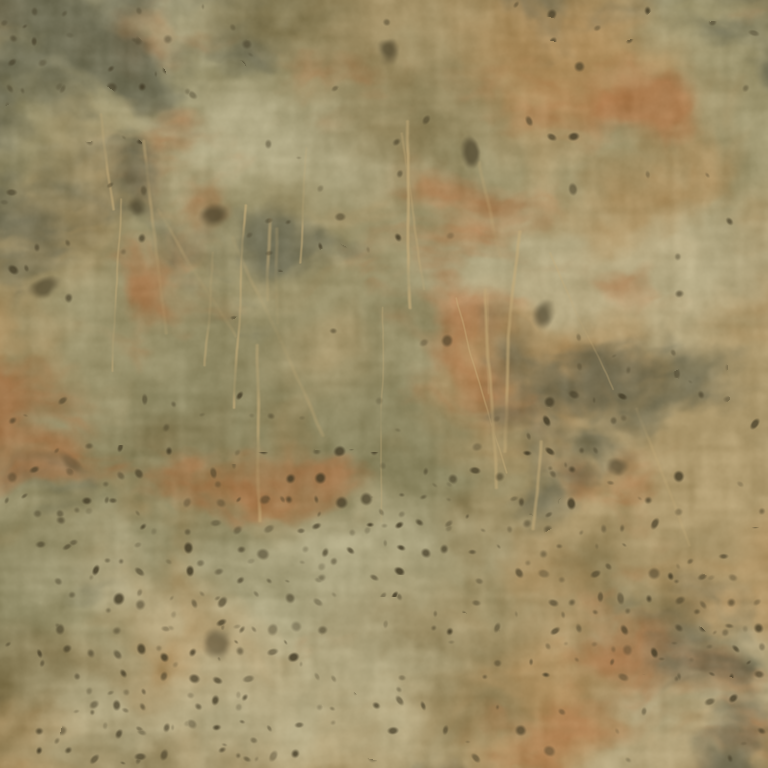
Give the GLSL for this texture, as a Shadertoy shader.

```glsl
// Weathered, stained plaster: cloudy olive, tan and sage patches with rust and
// slate stains. Layered value noise makes the clouds, jittered grids scatter the
// dark pits, and a loop of soft line segments draws the pale scratches.

const vec3 OLIVE = vec3(0.49, 0.44, 0.29);
const vec3 TAN   = vec3(0.68, 0.60, 0.43);
const vec3 OCHRE = vec3(0.70, 0.55, 0.35);
const vec3 SAGE  = vec3(0.58, 0.57, 0.43);
const vec3 PALE  = vec3(0.73, 0.70, 0.56);
const vec3 RUST  = vec3(0.68, 0.43, 0.25);
const vec3 SLATE = vec3(0.37, 0.37, 0.29);
const vec3 PIT   = vec3(0.25, 0.22, 0.14);
const vec3 SCRATCH = vec3(0.77, 0.67, 0.47);
const int SCRATCH_COUNT = 22;

float hash(vec2 p) {
    return fract(sin(dot(p, vec2(127.1, 311.7))) * 43758.5453);
}

float noise(vec2 p) {
    vec2 cell = floor(p);
    vec2 f = fract(p);
    f = f * f * (3.0 - 2.0 * f);
    float low = mix(hash(cell), hash(cell + vec2(1.0, 0.0)), f.x);
    float high = mix(hash(cell + vec2(0.0, 1.0)), hash(cell + 1.0), f.x);
    return mix(low, high, f.y);
}

float fbm(vec2 p) {
    float sum = 0.0;
    float weight = 0.5;
    for (int i = 0; i < 5; i++) {
        sum += weight * noise(p);
        p = mat2(1.6, 1.2, -1.2, 1.6) * p + 7.3;
        weight *= 0.5;
    }
    return sum / 0.97;
}

// Soft patch mask: 0 below the low level, 1 above the high level.
float patchMask(vec2 p, vec2 scale, float seed, float low, float high) {
    return smoothstep(low, high, fbm(p * scale + seed));
}

// One randomly turned oval per occupied grid cell; sizes are in cell units.
float pits(vec2 p, float grid, float density, vec2 radii, float blur, float seed) {
    vec2 cell = floor(p * grid);
    vec2 id = cell + seed;
    vec2 jitter = vec2(hash(id + 1.7), hash(id + 5.3));
    vec2 q = fract(p * grid) - mix(vec2(0.3), vec2(0.7), jitter);
    float angle = 6.2832 * hash(id + 9.1);
    float c = cos(angle);
    float s = sin(angle);
    q = mat2(c, -s, s, c) * q;
    q.y *= mix(1.0, 1.8, hash(id + 13.9));
    float radius = mix(radii.x, radii.y, hash(id + 17.3));
    float shape = 1.0 - smoothstep(radius - blur, radius + blur, length(q));
    float strength = mix(0.4, 1.0, hash(id + 23.5));
    return shape * strength * step(hash(id + 29.7), density);
}

float segmentDistance(vec2 p, vec2 a, vec2 b) {
    vec2 along = b - a;
    float t = clamp(dot(p - a, along) / dot(along, along), 0.0, 1.0);
    return length(p - a - along * t);
}

// Thin falling lines, mostly upright and leaning to the lower right.
float scratches(vec2 p) {
    float total = 0.0;
    for (int i = 0; i < SCRATCH_COUNT; i++) {
        vec2 id = vec2(float(i), 3.7);
        vec2 start = vec2(hash(id), mix(0.4, 0.9, hash(id + 2.1)));
        start.x *= 0.85;
        float lean = mix(-0.08, 0.7, pow(hash(id + 4.3), 2.0));
        float span = mix(0.1, 0.3, hash(id + 6.9));
        vec2 end = start + span * vec2(lean, -1.0);
        float width = mix(0.002, 0.0045, hash(id + 8.2));
        float line = 1.0 - smoothstep(0.0, width, segmentDistance(p, start, end));
        total = max(total, line * mix(0.2, 0.75, hash(id + 11.4)));
    }
    return total;
}

void mainImage(out vec4 fragColor, in vec2 fragCoord) {
    vec2 p = fragCoord / iResolution.y;
    vec2 warp = vec2(fbm(p * 7.0 + 3.1), fbm(p * 7.0 + 41.6)) - 0.5;
    vec2 q = p + 0.09 * warp;
    float top = smoothstep(0.55, 1.0, p.y);
    float bottom = 1.0 - smoothstep(0.28, 0.55, p.y);

    // Cloudy ground
    vec3 color = mix(OLIVE, TAN, patchMask(q, vec2(3.2, 4.2), 12.4, 0.24, 0.66));
    color = mix(color, SAGE, 0.65 * patchMask(q, vec2(3.5, 4.0), 31.8, 0.42, 0.68));
    color = mix(color, OCHRE, 0.7 * patchMask(q, vec2(4.0, 5.0), 57.2, 0.46, 0.72));
    color = mix(color, PALE, 0.75 * patchMask(q, vec2(4.0, 5.5), 83.5, 0.5, 0.78));

    // Rust and slate stains
    color = mix(color, RUST, 0.6 * patchMask(q, vec2(5.0, 8.0), 105.9, 0.57, 0.8));
    float slate = patchMask(q, vec2(5.0, 7.0), 142.3, 0.64 - 0.12 * top, 0.84 - 0.1 * top);
    color = mix(color, SLATE, 0.75 * slate);

    // Faint woven streaks and mottled grain
    float streaks = noise(p * vec2(110.0, 14.0)) + noise(p * vec2(16.0, 120.0) + 9.0) - 1.0;
    float mottle = fbm(p * 38.0 + 64.0) - 0.5;
    color += 0.03 * streaks + 0.12 * mottle;

    // Scratches, broken up by noise
    float wear = smoothstep(0.2, 0.6, noise(p * 22.0 + 5.0));
    color = mix(color, SCRATCH, scratches(p + 0.012 * warp) * mix(0.35, 1.0, wear));

    // Fine pits gather low down; ragged blotches sit higher up
    float cluster = smoothstep(0.25, 0.6, noise(p * 6.0 + 19.0));
    float density = mix(0.07, 0.6, bottom) * mix(0.35, 1.0, cluster) + 0.3 * slate;
    vec2 ragged = p + 0.012 * warp;
    float dark = pits(ragged, 30.0, density, vec2(0.1, 0.2), 0.09, 2.0);
    dark = max(dark, 0.6 * pits(ragged, 47.0, 0.4 * density, vec2(0.1, 0.2), 0.12, 71.0));
    dark = max(dark, 0.8 * pits(p + 0.06 * warp, 9.0, 0.12, vec2(0.08, 0.17), 0.07, 35.0));
    color = mix(color, PIT, 0.82 * dark);

    fragColor = vec4(clamp(color, 0.0, 1.0), 1.0);
}
```
